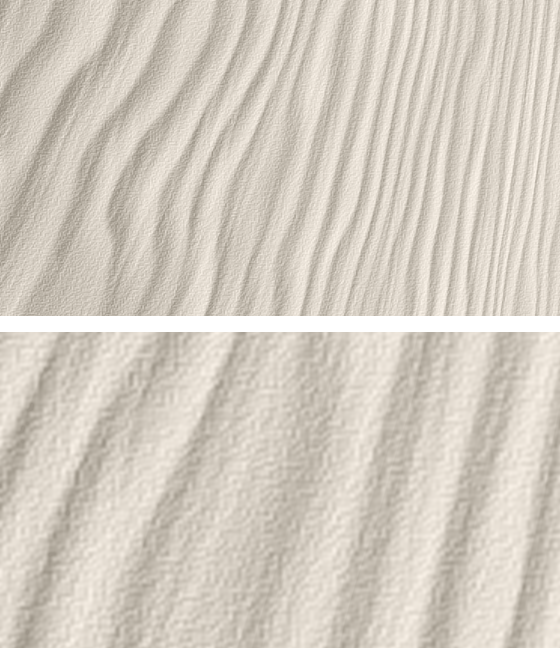
Top, the full canvas; bottom, a detail of the centre.
Write a WebGL 1 fragment shader that draws this texture.

```glsl
precision highp float;
// Pale wind-blown sand: leaning ripples that are broad on the left and tighten
// to the right. Warped sawtooth-like profiles at three scales give the crests
// and slip faces; embossed value noise gives the grains.

uniform vec2 u_resolution;

const vec3 SHADE_COLOR = vec3(0.62, 0.59, 0.54);
const vec3 LIGHT_COLOR = vec3(0.97, 0.94, 0.90);
const float WIDTH = 1.78;          // extent of the left-to-right change
const float LEFT_SPACING = 0.20;   // ripple spacing at the left, in heights
const float TIGHTENING = 0.93;     // rate at which the spacing shrinks
const float LEAN_LEFT = 0.46;
const float LEAN_RIGHT = 0.12;
const float BASE_LEFT = 0.28;
const float BASE_RIGHT = 0.53;
const float CREST_LIGHT = 0.42;
const float SLIP_SHADOW = 0.14;
const float MEDIUM_LIGHT = 0.22;
const float FINE_LIGHT = 0.13;
const float GRAIN_DENSITY = 210.0; // grains per canvas height
const float GRAIN_LEFT = 0.40;
const float GRAIN_RIGHT = 0.24;

float hash(vec2 cell) {
  vec3 h = fract(cell.xyx * 0.1031);
  h += dot(h, h.yzx + 33.33);
  return fract((h.x + h.y) * h.z);
}

float noise(vec2 p) {
  vec2 cell = floor(p);
  vec2 f = fract(p);
  f = f * f * (3.0 - 2.0 * f);
  float low = mix(hash(cell), hash(cell + vec2(1.0, 0.0)), f.x);
  float high = mix(hash(cell + vec2(0.0, 1.0)), hash(cell + 1.0), f.x);
  return mix(low, high, f.y);
}

// Number of ripples passed from the left edge, before meandering
float ripplePhase(vec2 p) {
  float lean = mix(LEAN_LEFT, LEAN_RIGHT, smoothstep(0.0, WIDTH, p.x));
  float across = p.x - lean * (p.y - 0.5);
  return (exp(TIGHTENING * across) - 1.0) / (TIGHTENING * LEFT_SPACING);
}

// Bends the ripples sideways with noise stretched along them
float meander(float phase, float along, float seed) {
  float broad = noise(vec2(phase * 0.55 + seed, along * 2.2 + seed)) - 0.5;
  float small = noise(vec2(phase * 1.1 - seed, along * 5.5 + seed)) - 0.5;
  return phase + 1.15 * broad + 0.38 * small;
}

// Gentle windward rise, bright crest, steep lee side
float crest(float phase) {
  float t = fract(phase);
  return smoothstep(0.1, 0.68, t) * (1.0 - smoothstep(0.8, 1.0, t));
}

// Dark foot of the lee side
float slipFace(float phase) {
  float t = fract(phase);
  return max(smoothstep(0.85, 1.0, t), 1.0 - smoothstep(0.0, 0.35, t));
}

// Grains lit from the upper left
float grain(vec2 p) {
  vec2 q = p * GRAIN_DENSITY;
  return noise(q) - noise(q + vec2(0.8, -0.6));
}

void main() {
  vec2 p = gl_FragCoord.xy / u_resolution.y;
  float toRight = smoothstep(0.0, WIDTH, p.x);
  float phase = ripplePhase(p);

  // Main ripples, fading in and out along their length
  float mainPhase = meander(phase, p.y, 11.0);
  float strength = 0.4 + 0.75 * noise(vec2(mainPhase * 0.9, p.y * 2.4 + 5.0));
  float ridge = crest(mainPhase) * strength;
  float shadow = slipFace(mainPhase) * strength;

  // Smaller ripples lying in the troughs
  float mediumPhase = meander(phase * 2.3, p.y * 1.3, 37.0);
  float mediumMask = noise(vec2(phase * 1.4 + 21.0, p.y * 4.0)) * 1.5;
  float medium = (crest(mediumPhase) - 0.3) * mediumMask * (1.0 - 0.65 * ridge);

  float finePhase = meander(phase * 5.2, p.y * 2.4, 71.0);
  float fineMask = noise(vec2(phase * 2.0 + 53.0, p.y * 6.0)) * 1.5;
  float fine = (crest(finePhase) - 0.25) * fineMask * (1.0 - 0.7 * ridge);
  fine *= 1.0 - 0.65 * toRight;

  // Broad patches of tone and the grains
  float patches = noise(p * vec2(3.5, 2.0) + 8.0) - 0.5;
  float grainLight = grain(p) * mix(GRAIN_LEFT, GRAIN_RIGHT, toRight);
  grainLight *= 1.0 - 0.35 * ridge;

  float tone = mix(BASE_LEFT, BASE_RIGHT, toRight) + 0.10 * patches;
  tone += CREST_LIGHT * ridge - SLIP_SHADOW * shadow;
  tone += MEDIUM_LIGHT * medium + FINE_LIGHT * fine + grainLight;

  gl_FragColor = vec4(mix(SHADE_COLOR, LIGHT_COLOR, clamp(tone, 0.0, 1.05)), 1.0);
}
```
